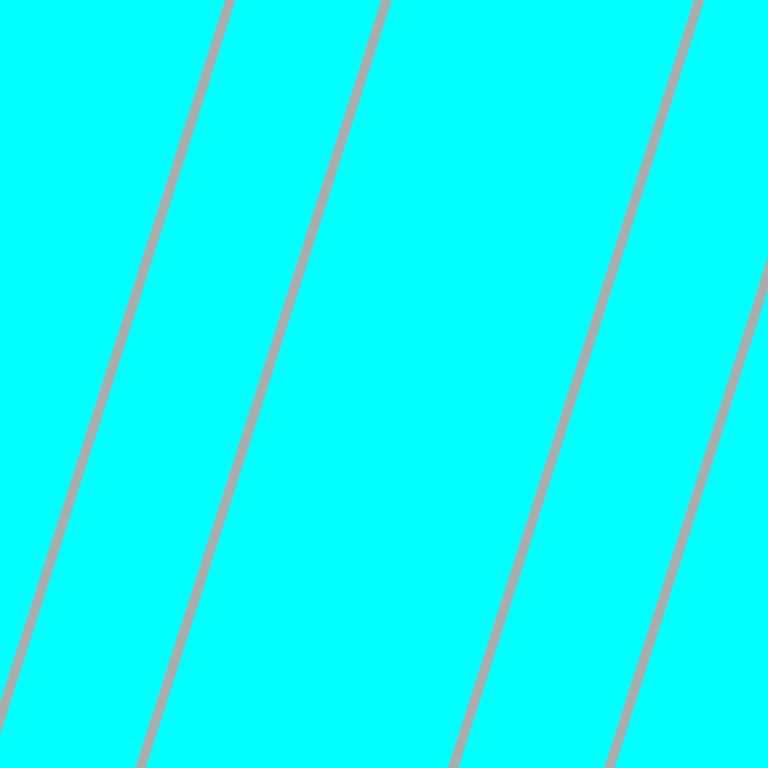
Write a three.js fragment shader that draws this pattern.

```glsl
#define GROUND vec3(0.0, 1.0, 1.0)
#define STRIPE vec3(0.67, 0.68, 0.68)
#define LEAN 0.3101      // radians from vertical, clockwise
#define LANE 0.1938      // distance between the two stripes of a pair
#define LANES 3.0        // lanes per repeat
#define OFFSET -0.0195   // first stripe, measured across the stripes
#define WIDTH 0.0131

varying vec2 vUv;

// Distance to the nearest line of a family spaced one period apart
float repeatedLine(float across, float period) {
  return abs(mod(across + 0.5 * period, period) - 0.5 * period);
}

void main() {
  // Coordinate perpendicular to the leaning stripes
  float across = dot(vUv, vec2(cos(LEAN), -sin(LEAN))) - OFFSET;

  // Two stripes per repeat, one lane apart
  float period = LANE * LANES;
  float dist = min(repeatedLine(across, period),
                   repeatedLine(across - LANE, period));

  // Edge softened over about one pixel
  float pixel = max(length(vec2(dFdx(across), dFdy(across))), 1e-5);
  float coverage = clamp((0.5 * WIDTH - dist) / pixel + 0.5, 0.0, 1.0);

  gl_FragColor = vec4(mix(GROUND, STRIPE, coverage), 1.0);
}
```
